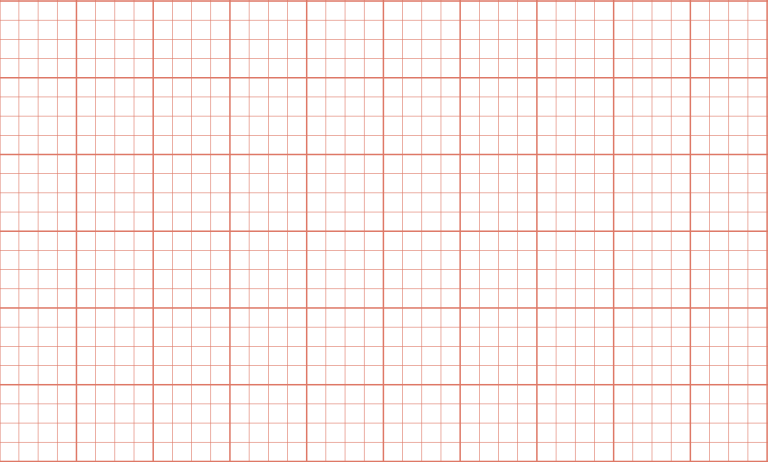
Write a WebGL 2 fragment shader that draws this pattern.

```glsl
#version 300 es
precision highp float;

uniform vec2 u_resolution;
out vec4 fragColor;

// Lengths are fractions of the canvas height
const float MAJOR_PITCH = 0.1661;
const float SUBDIVISIONS = 4.0;
const float MAJOR_WIDTH = 0.00325;
const float MINOR_WIDTH = 0.0013;
const vec2 GRID_ORIGIN = vec2(-0.0006, 0.0012);

const vec3 PAPER = vec3(1.0);
const vec3 INK = vec3(0.87, 0.47, 0.40);

// Share of a pixel covered by the nearest line, on each axis
vec2 lineCoverage(vec2 p, float pitch, float width, float pixel) {
    vec2 dist = abs(fract(p / pitch + 0.5) - 0.5) * pitch;
    vec2 overlap = 0.5 * (width + pixel) - dist;
    return clamp(overlap, 0.0, min(width, pixel)) / pixel;
}

void main() {
    float pixel = 1.0 / u_resolution.y;
    vec2 p = gl_FragCoord.xy * pixel - GRID_ORIGIN;

    // Fine divisions under the heavy rules
    vec2 minor = lineCoverage(p, MAJOR_PITCH / SUBDIVISIONS, MINOR_WIDTH, pixel);
    vec2 major = lineCoverage(p, MAJOR_PITCH, MAJOR_WIDTH, pixel);
    vec2 lines = max(minor, major);

    // Union of vertical and horizontal rules
    float ink = 1.0 - (1.0 - lines.x) * (1.0 - lines.y);
    fragColor = vec4(mix(PAPER, INK, ink), 1.0);
}
```
